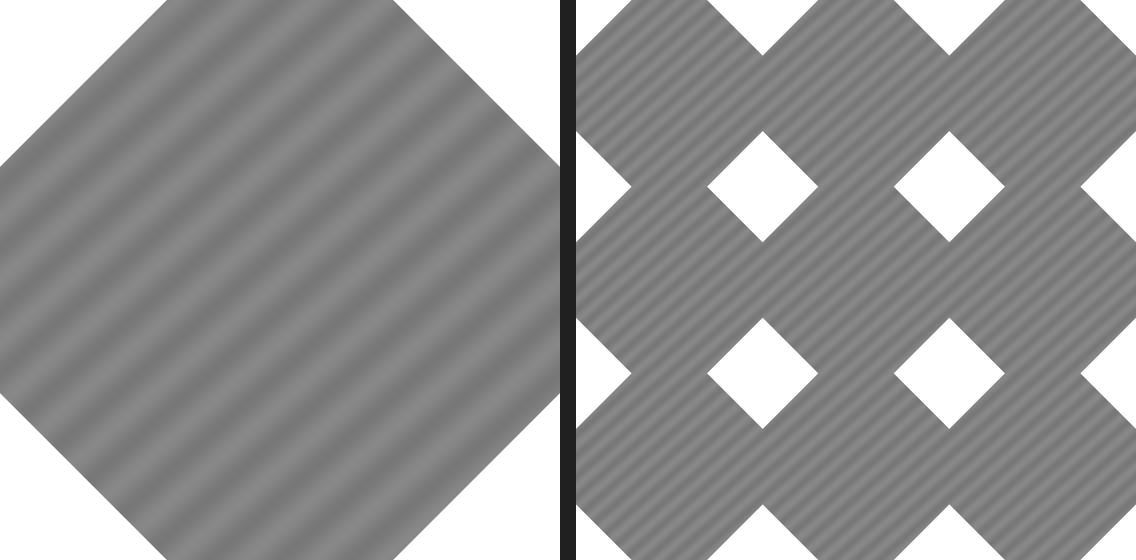
Left, the tile; right, the same tile 3 across and 3 down.
Give the GLSL for this pattern, as a WebGL 2 fragment shader.

```glsl
#version 300 es
precision highp float;

#define STRIPES_ACROSS 8.0
#define STRIPES_DOWN 9.0
#define STRIPE_PHASE 0.0
#define STRIPE_CONTRAST 0.032
#define MID_GREY 0.5
#define DIAMOND_REACH 0.702
#define BACKGROUND vec3(1.0)

uniform vec2 u_resolution;
out vec4 fragColor;

const float TAU = 6.2831853;

// Soft diagonal bands; whole cycles along each axis keep them seamless
vec3 stripes(vec2 p) {
    float cycle = dot(p, vec2(STRIPES_ACROSS, -STRIPES_DOWN)) + STRIPE_PHASE;
    return vec3(MID_GREY + STRIPE_CONTRAST * cos(TAU * cycle));
}

// Signed distance to a square standing on its corner, negative inside
float diamondDistance(vec2 p) {
    return (abs(p.x) + abs(p.y) - DIAMOND_REACH) * inversesqrt(2.0);
}

void main() {
    vec2 uv = gl_FragCoord.xy / u_resolution;
    vec2 centred = fract(uv) - 0.5;

    // Edge softened over about one pixel
    float halfPixel = 0.5 / min(u_resolution.x, u_resolution.y);
    float outside = smoothstep(-halfPixel, halfPixel, diamondDistance(centred));

    fragColor = vec4(mix(stripes(centred), BACKGROUND, outside), 1.0);
}
```
